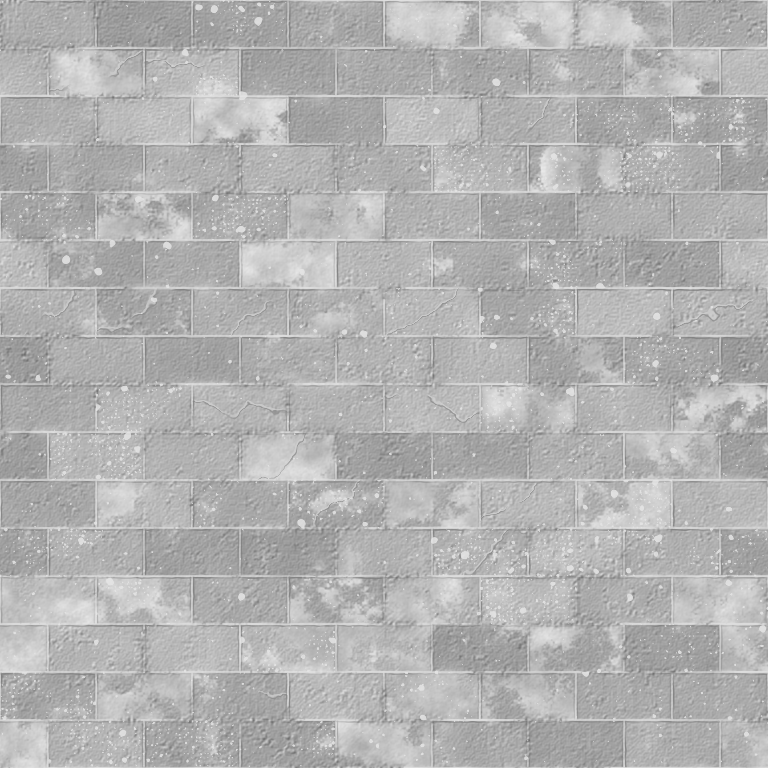
This texture is drawn by a WebGL 2 fragment shader. Its source:

```glsl
#version 300 es
precision highp float;
// Weathered grey brick wall in running bond, 8 bricks across and 16 courses up.
// Each brick hashes its own tone, plaster, flecks and crack; bevelled joints
// and embossed noise give the surface its relief.
uniform vec2 u_resolution;
out vec4 outColor;

const vec2 BRICKS = vec2(8.0, 16.0);
const float PLASTER = 0.775;
const float SEAM_LIGHT = 0.87;
const float SEAM_DARK = 0.48;
const float FLECK = 0.89;

float hash(vec2 p, float seed) {
    return fract(sin(dot(p, vec2(127.1, 311.7)) + seed * 74.7) * 43758.5453);
}

float noise(vec2 p, float seed) {
    vec2 i = floor(p), f = fract(p);
    f = f * f * (3.0 - 2.0 * f);
    float low = mix(hash(i, seed), hash(i + vec2(1, 0), seed), f.x);
    float high = mix(hash(i + vec2(0, 1), seed), hash(i + 1.0, seed), f.x);
    return mix(low, high, f.y);
}

float fbm(vec2 p, float seed) {
    float sum = 0.0, amp = 0.533;
    for (int i = 0; i < 4; i++) {
        sum += amp * noise(p, seed + float(i));
        p = p * 2.03 + 7.3;
        amp *= 0.5;
    }
    return sum;
}

// Noise lit from the upper left, centred on zero.
float relief(vec2 p, float seed) {
    return noise(p, seed) - noise(p + vec2(-0.5, 0.5), seed);
}

// Smooth-edged stripe or disc around distance zero.
float band(float d, float halfWidth, float px) {
    return 1.0 - smoothstep(halfWidth - px, halfWidth + px, abs(d));
}

// One rough-edged spot in each grid cell, present with chance `density`.
float flecks(vec2 uv, float cells, float density, float px, float seed) {
    vec2 p = uv * cells, id = floor(p);
    vec2 centre = 0.32 + 0.36 * vec2(hash(id, seed), hash(id, seed + 1.0));
    float radius = mix(0.08, 0.27, pow(hash(id, seed + 2.0), 2.0));
    float rough = 0.2 * (noise(p * 4.0, seed) - 0.5);
    float spot = band(length(fract(p) - centre) + rough, radius, px * cells);
    return spot * step(hash(id, seed + 3.0), density);
}

// Signed distance to a wandering line through a brick, in canvas units.
float crackDistance(vec2 q, vec2 uv, vec2 id) {
    float angle = mix(-0.3, 1.3, hash(id, 21.0));
    float offset = 0.022 * (hash(id, 22.0) - 0.5);
    float wander = 0.045 * (fbm(uv * 30.0, 23.0) - 0.5);
    return dot(q, vec2(-sin(angle), cos(angle))) + offset + wander;
}

void main() {
    vec2 uv = gl_FragCoord.xy / u_resolution;
    float px = 0.6 / min(u_resolution.x, u_resolution.y);

    // Brick layout with slightly chipped edges
    vec2 chip = vec2(noise(uv * 130.0, 1.0), noise(uv * 130.0, 2.0)) - 0.5;
    vec2 p = (uv + 0.0009 * chip) * BRICKS;
    p.x += 0.5 * (1.0 - mod(floor(p.y), 2.0));
    vec2 id = vec2(mod(floor(p.x), BRICKS.x), floor(p.y));
    vec2 local = fract(p);
    vec2 edge = (0.5 - abs(local - 0.5)) / BRICKS;
    vec2 fromLow = local / BRICKS;
    float edgeNear = min(edge.x, edge.y);

    // Brick tone, fine grain and clustered pits
    float clouds = fbm(uv * 26.0, 5.0);
    float speckle = noise(uv * 330.0, 31.0) - 0.5;
    float tone = mix(0.61, 0.74, hash(id, 3.0)) + 0.08 * (clouds - 0.5);
    float pitted = smoothstep(0.45, 0.75, noise(uv * 90.0, 8.0)) * mix(0.35, 1.0, hash(id, 9.0));
    float grain = 0.09 * relief(uv * 380.0, 6.0) + 0.26 * pitted * relief(uv * 270.0, 7.0);

    // Plaster clings to some bricks, crumbles at its rim and hides their grain
    float plastered = smoothstep(0.62, 0.82, hash(id, 10.0));
    float cover = smoothstep(0.0, 0.18, clouds + 0.14 * speckle - mix(0.68, 0.28, plastered));
    float smear = PLASTER + 0.3 * (fbm(uv * 34.0, 30.0) - 0.5) + 0.03 * speckle;
    float shade = mix(tone + grain, smear + 0.3 * grain, cover);

    // Cracks: a dark groove with a broad lit lip, on a few bricks
    float crack = crackDistance((local - 0.5) / BRICKS, uv, id);
    float cracked = step(0.85, hash(id, 20.0)) * smoothstep(0.3, 0.45, noise(uv * 24.0, 24.0));
    shade = mix(shade, 0.53, 0.7 * cracked * band(crack, 0.0010, px));
    shade = mix(shade, 0.81, 0.75 * cracked * band(crack - 0.0022, 0.0012, px));

    // Joints: shadow inside the rims, pale mortar on the edge
    float wear = smoothstep(0.2, 0.7, noise(uv * 42.0, 11.0)) * (1.0 - 0.6 * cover);
    float topRim = band(1.0 / BRICKS.y - fromLow.y - 0.0024, 0.0010, px);
    float sideRim = band(fromLow.x - 0.0022, 0.0009, px);
    float farRim = 0.6 * band(1.0 / BRICKS.x - fromLow.x - 0.0022, 0.0008, px);
    float rims = max(topRim, max(sideRim, farRim));
    shade = mix(shade, SEAM_DARK, rims * mix(0.2, 0.85, wear));
    float mortar = max(band(edge.y, 0.0015, px), 0.85 * band(edge.x, 0.0011, px));
    shade = mix(shade, SEAM_LIGHT, mortar * mix(0.35, 0.95, noise(uv * 30.0, 12.0)));

    // Pale dust drifts along parts of the horizontal joints
    float dust = smoothstep(0.5, 0.75, fbm(uv * 22.0, 33.0)) * exp(-edge.y / 0.005);
    shade = mix(shade, 0.84 + 0.1 * speckle, 0.6 * dust);

    // Dark crumbly growth gathers around some joints
    float growth = smoothstep(0.52, 0.68, fbm(uv * 14.0, 13.0) + 0.12 * speckle);
    growth *= exp(-edgeNear / 0.007);
    shade = mix(shade, 0.61 + 0.4 * relief(uv * 290.0, 14.0), 0.8 * growth);

    // Pale flecks, dense on some bricks and rare on the rest
    float spotty = smoothstep(0.6, 1.0, hash(id, 15.0));
    float spots = flecks(uv, 52.0, 0.02 + 0.22 * spotty, px, 16.0);
    float cluster = smoothstep(0.4, 0.65, clouds);
    spots = max(spots, flecks(uv + 0.37, 120.0, 0.03 + 0.5 * spotty * cluster, px, 40.0));
    spots = max(spots, flecks(uv + 0.71, 190.0, 0.02 + 0.6 * spotty * cluster, px, 50.0));
    shade = mix(shade, FLECK, 0.85 * spots);

    outColor = vec4(vec3(clamp(shade + 0.008, 0.0, 1.0)), 1.0);
}
```
